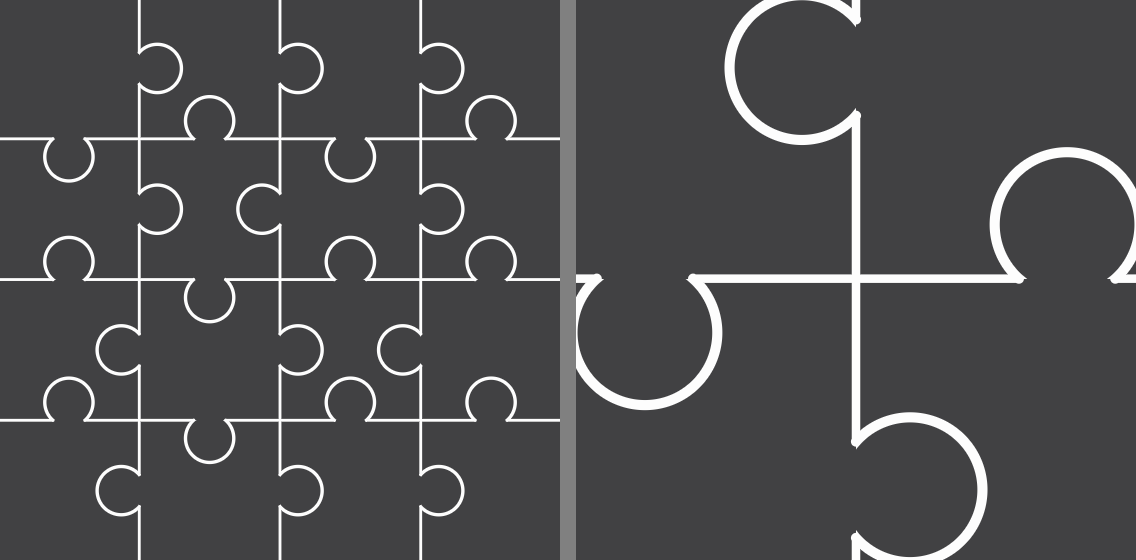
Left: the whole. Right: its middle third, enlarged.
Give the GLSL for this pattern, as a WebGL 1 fragment shader.

```glsl
precision highp float;
// Four by four jigsaw puzzle: white cut lines with round tabs on charcoal.

uniform vec2 u_resolution;

const vec3 CHARCOAL = vec3(0.255, 0.255, 0.263);
const vec3 CUT_WHITE = vec3(0.992);

// Layout in canvas units
const float PIECE_SIZE = 0.2513;
const vec2 GRID_CENTRE = vec2(0.5, 0.5008);

// Shape in piece units
const float TAB_RADIUS = 0.1715;
const float TAB_OFFSET = 0.128;
const float STRAIGHT_HALF_WIDTH = 0.0101;
const float TAB_HALF_WIDTH = 0.0120;

// Tab directions: one mask per cut, one bit per piece along it
const vec3 UPRIGHT_TABS = vec3(12.0, 11.0, 13.0);
const vec3 LEVEL_TABS = vec3(13.0, 13.0, 10.0);

// Returns +1 where the bit is set and -1 where it is clear
float tabSide(float mask, float index) {
    float bit = mod(floor(mask / exp2(index) + 0.01), 2.0);
    return bit * 2.0 - 1.0;
}

// Signed distance to the stroke of one edge, tab towards +y, middle at the origin
float edgeDistance(vec2 p) {
    float neck = sqrt(TAB_RADIUS * TAB_RADIUS - TAB_OFFSET * TAB_OFFSET);
    p.x = abs(p.x);

    float straight = length(vec2(max(neck - p.x, 0.0), p.y));
    float ring = abs(length(p - vec2(0.0, TAB_OFFSET)) - TAB_RADIUS);
    float arc = p.y > 0.0 ? ring : length(p - vec2(neck, 0.0));

    return min(straight - STRAIGHT_HALF_WIDTH, arc - TAB_HALF_WIDTH);
}

// Signed distance to a whole cut, made of four edges in a row
float cutDistance(float along, float across, float mask) {
    float piece = clamp(floor(along), 0.0, 3.0);
    float side = tabSide(mask, piece);
    return edgeDistance(vec2(along - piece - 0.5, across * side));
}

// Signed distance to the three upright and three level cuts
float puzzleDistance(vec2 grid) {
    float nearest = 1.0;
    for (int i = 0; i < 3; i++) {
        vec2 across = grid - float(i + 1);
        nearest = min(nearest, cutDistance(grid.y, across.x, UPRIGHT_TABS[i]));
        nearest = min(nearest, cutDistance(grid.x, across.y, LEVEL_TABS[i]));
    }
    return nearest;
}

void main() {
    vec2 uv = gl_FragCoord.xy / u_resolution;
    vec2 grid = (uv - GRID_CENTRE) / PIECE_SIZE + 2.0;

    // One pixel in piece units sets the soft edge
    float pixel = 1.0 / (PIECE_SIZE * min(u_resolution.x, u_resolution.y));
    float ink = clamp(0.5 - puzzleDistance(grid) / pixel, 0.0, 1.0);

    gl_FragColor = vec4(mix(CHARCOAL, CUT_WHITE, ink), 1.0);
}
```
